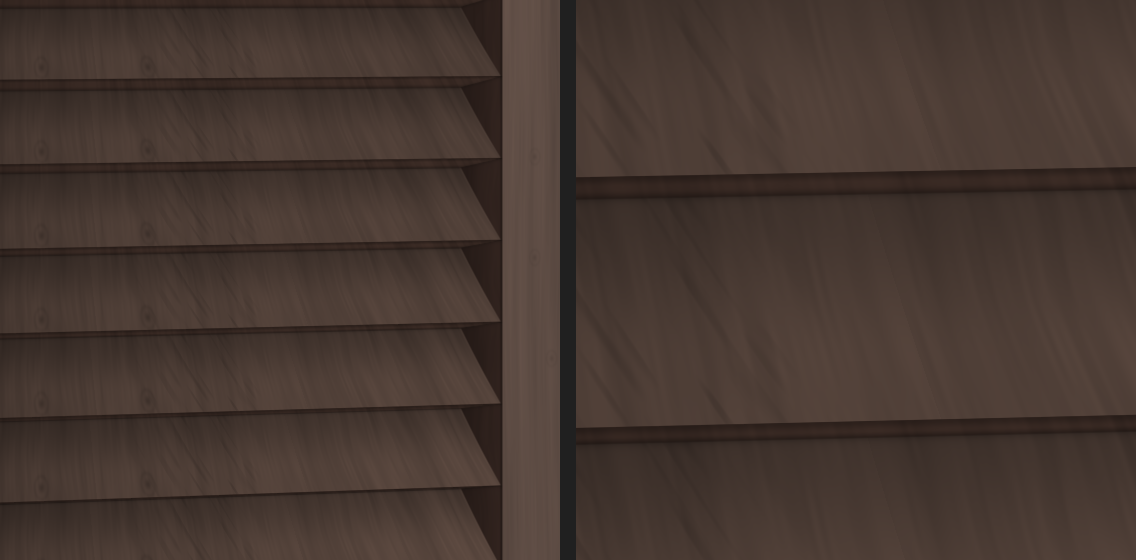
Left: the whole. Right: its middle third, enlarged.
Reproduce this texture procedurally as a Shadertoy shader.

```glsl
// Dark wooden louvres seen slightly from above, set into a plain upright frame.
// Slats repeat down in a mild perspective; each shows a grained top, a front
// edge that thins towards the bottom, and a slanted end against a dark recess.

float hash(vec2 p) {
    return fract(sin(dot(p, vec2(127.1, 311.7))) * 43758.5453);
}

float noise(vec2 p) {
    vec2 i = floor(p), f = fract(p);
    f = f * f * (3.0 - 2.0 * f);
    return mix(mix(hash(i), hash(i + vec2(1, 0)), f.x),
               mix(hash(i + vec2(0, 1)), hash(i + vec2(1, 1)), f.x), f.y);
}

// Streaks running along p.y, centred on zero
float grain(vec2 p) {
    float warp = 0.012 * (noise(p * vec2(9.0, 14.0)) - 0.5);
    float x = p.x + warp;
    return 0.42 * (noise(vec2(x * 24.0, p.y * 3.0)) - 0.5)
         + 0.34 * (noise(vec2(x * 85.0, p.y * 9.0)) - 0.5)
         + 0.24 * (noise(vec2(x * 260.0, p.y * 22.0)) - 0.5);
}

// Darkness of a small oval knot with a ring, d measured from its centre
float knot(vec2 d, float radius) {
    float r = length(d * vec2(1.0, 0.65)) / radius;
    return exp(-r * r * 2.5) + 0.35 * exp(-pow((r - 1.5) * 3.0, 2.0));
}

// Top of a slat: g runs along it, v from back (0) to front (1)
vec3 slatTop(float g, float v, float row, float x) {
    float depth = v * 0.13;
    vec2 wood = vec2(g, depth);

    // Glued staves with slightly different tones
    float stave = floor(g * 5.3 + 0.08);
    float tone = 1.0 + 0.09 * (hash(vec2(stave, 4.0)) - 0.5);

    // Slanting figure in the middle staves
    float figure = noise(vec2((g - depth * 0.45) * 150.0, depth * 16.0 + g * 12.0));
    float figured = smoothstep(0.2, 0.36, g) * smoothstep(0.52, 0.4, g);
    tone += 0.30 * grain(wood) - 0.10 * figured * smoothstep(0.6, 0.95, figure);

    for (int k = 0; k < 2; k++) {
        vec2 centre = vec2(0.075 + 0.193 * float(k), 0.108);
        tone -= 0.20 * knot(wood - centre, 0.008);
    }

    // Shadow from the slat above, and light gathering at the lower right
    float shadow = mix(0.78, 1.05, smoothstep(-0.1, 0.75, v));
    float light = 0.95 + 0.10 * x + 0.035 * row * x * x;
    return vec3(0.292, 0.232, 0.203) * tone * shadow * light;
}

vec3 frame(vec2 p) {
    float tone = 1.0 + 0.22 * grain(vec2(p.x * 1.3 + 3.0, p.y * 0.35));
    for (int k = 0; k < 3; k++) {
        vec2 centre = vec2(0.955 + 0.03 * float(k / 2), 0.28 + 0.18 * float(k));
        tone -= 0.10 * knot(p - centre, 0.006);
    }
    tone *= 1.0 - 0.05 * smoothstep(0.96, 1.0, p.x);
    return vec3(0.365, 0.297, 0.265) * tone;
}

void mainImage(out vec4 fragColor, in vec2 fragCoord) {
    vec2 p = fragCoord / iResolution.xy;
    p.y = 1.0 - p.y;
    float px = 1.2 / iResolution.y;
    float frameX = 0.897;
    float across = p.x / frameX;

    // Rows converge a little towards the right
    float pitch = mix(0.1510, 0.1462, across);
    float q = (p.y - mix(0.1432, 0.1365, across)) / pitch;
    float row = floor(q);
    float below = fract(q) * pitch;
    float edge = max(0.0195 - 0.0033 * row, 0.003);
    float v = (below - edge) / (pitch - edge);
    float g = p.x * (1.0 + 0.087 * (1.0 - v));

    // Recess behind the slat ends
    float recess = 0.85 + 0.3 * smoothstep(0.82, frameX, p.x) + 0.25 * grain(p);
    vec3 color = vec3(0.165, 0.118, 0.102) * recess;

    // Slat top with its slanted right end
    vec3 top = slatTop(g, clamp(v, 0.0, 1.0), row, across);
    color = mix(color, top, smoothstep(px, -px, g - frameX + 0.002));

    // Front edge, tapering to a point at the right end
    float taper = clamp((frameX - p.x) / 0.075, 0.0, 1.0);
    float lip = edge * taper;
    vec3 edgeWood = vec3(0.222, 0.162, 0.138) * (1.0 + 0.35 * grain(vec2(g, below)));
    edgeWood *= mix(0.76, 1.0, smoothstep(0.0, 0.006, below));
    edgeWood *= mix(1.0, 0.84, smoothstep(0.6, 1.0, below / edge));
    color = mix(color, edgeWood, smoothstep(px, -px, below - lip));
    color *= 1.0 - 0.22 * exp(-abs(below - lip) / 0.0022);
    color = mix(color, edgeWood * 0.95, smoothstep(px, 0.0, pitch - below));

    // Upright frame with a thin dark joint
    color *= 1.0 - 0.35 * smoothstep(0.006, 0.0, frameX - p.x);
    color = mix(color, frame(p), smoothstep(-px, px, p.x - frameX));

    fragColor = vec4(color, 1.0);
}
```
